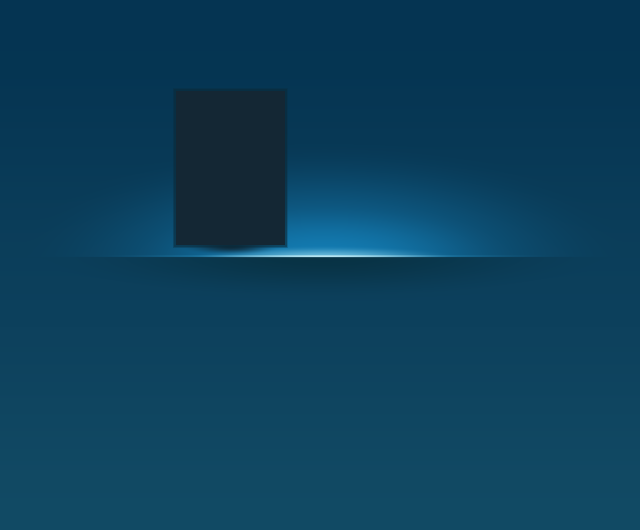
A Shadertoy shader for this background:

```glsl
// Signed distance to an axis-aligned box
float boxDistance(vec2 p, vec2 halfSize) {
    vec2 d = abs(p) - halfSize;
    return length(max(d, 0.0)) + min(max(d.x, d.y), 0.0);
}

// Soft elliptical falloff: one at the centre, zero at the given radii
float ellipseGlow(vec2 p, vec2 radii) {
    return smoothstep(1.0, 0.0, length(p / radii));
}

void mainImage(out vec4 fragColor, in vec2 fragCoord) {
    // Units of canvas height, x measured from the middle
    vec2 p = (fragCoord - vec2(0.5 * iResolution.x, 0.0)) / iResolution.y;
    float pixel = 1.0 / iResolution.y;

    // Vertical backdrop gradient
    vec3 color = mix(vec3(0.068, 0.290, 0.392), vec3(0.046, 0.247, 0.358), smoothstep(0.0, 0.5, p.y));
    color = mix(color, vec3(0.018, 0.205, 0.320), smoothstep(0.42, 0.95, p.y));

    vec2 fromHorizon = p - vec2(0.008, 0.5155);
    float above = smoothstep(-0.5 * pixel, 0.5 * pixel, fromHorizon.y);

    // Blue light rising from the horizon
    float wideGlow = ellipseGlow(fromHorizon, vec2(0.57, 0.22));
    float coreGlow = ellipseGlow(fromHorizon, vec2(0.36, 0.10));
    color = mix(color, vec3(0.065, 0.450, 0.660), above * 0.82 * wideGlow);
    color = mix(color, vec3(0.085, 0.540, 0.770), above * 0.55 * coreGlow);

    // Pale haze hugging the horizon
    float haze = ellipseGlow(fromHorizon, vec2(0.25, 0.021));
    color = mix(color, vec3(0.52, 0.80, 0.90), above * 0.75 * haze);

    // Shade below the horizon
    float shade = ellipseGlow(fromHorizon, vec2(0.54, 0.085));
    color = mix(color, vec3(0.030, 0.190, 0.255), (1.0 - above) * 0.88 * shade);

    // Contact shadow under the panel
    float contact = ellipseGlow(p - vec2(-0.168, 0.534), vec2(0.098, 0.016));
    color = mix(color, vec3(0.06, 0.14, 0.19), above * 0.9 * contact);

    // Dark panel with a translucent rim
    float panel = boxDistance(p - vec2(-0.169, 0.683), vec2(0.1075, 0.150));
    float rim = smoothstep(0.5 * pixel, -0.5 * pixel, panel);
    float face = smoothstep(0.5 * pixel, -0.5 * pixel, panel + 0.0047);
    color = mix(color, vec3(0.035, 0.160, 0.220), 0.62 * rim);
    color = mix(color, vec3(0.080, 0.153, 0.204), face);

    // Bright horizon line, fading toward its ends
    float line = smoothstep(0.0028, 0.0008, abs(fromHorizon.y - 0.001));
    float reach = abs(fromHorizon.x);
    color = mix(color, vec3(0.16, 0.56, 0.74), line * 0.6 * smoothstep(0.45, 0.05, reach));
    color = mix(color, vec3(0.80, 0.95, 0.98), line * 0.85 * smoothstep(0.26, 0.0, reach));

    fragColor = vec4(color, 1.0);
}
```
